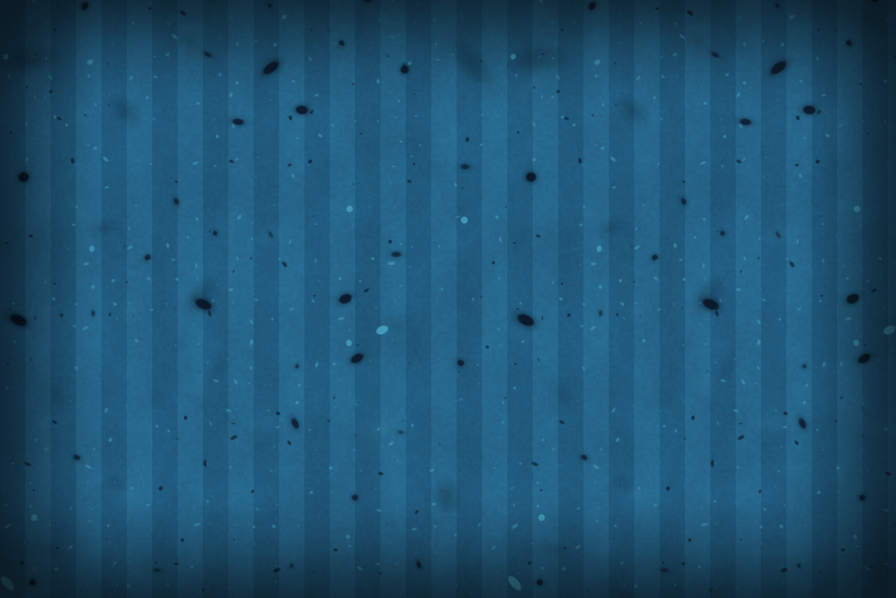
Write a Shadertoy shader that draws this pattern.

```glsl
#define STRIPE_PAIRS 17.66
#define PAPER_TILE 10.0
#define DARK_STRIPE vec3(0.125, 0.355, 0.495)
#define LIGHT_STRIPE vec3(0.150, 0.405, 0.550)
#define INK vec3(0.035, 0.085, 0.150)
#define CYAN vec3(0.290, 0.650, 0.770)
#define MOTTLE 0.17
#define GRAIN 0.07
#define EDGE_SHADE 0.30
#define EDGE_WIDTH 0.19

vec3 hash3(vec2 cell, float seed) {
    vec3 q = fract(vec3(cell.xyx + seed * 17.3) * vec3(0.1031, 0.1030, 0.0973));
    q += dot(q, q.yxz + 33.33);
    return fract((q.xxy + q.yzz) * q.zyx);
}

// Value noise that repeats horizontally after wrap cells
float noise(vec2 p, float wrap, float seed) {
    vec2 c = floor(p), f = fract(p);
    f = f * f * (3.0 - 2.0 * f);
    float x0 = mod(c.x, wrap), x1 = mod(c.x + 1.0, wrap);
    float low = mix(hash3(vec2(x0, c.y), seed).x, hash3(vec2(x1, c.y), seed).x, f.x);
    float high = mix(hash3(vec2(x0, c.y + 1.0), seed).x, hash3(vec2(x1, c.y + 1.0), seed).x, f.x);
    return mix(low, high, f.y);
}

float fbm(vec2 p, float seed) {
    float sum = 0.0, amp = 0.5, scale = 1.0;
    for (int i = 0; i < 5; i++) {
        sum += amp * noise(p * scale, PAPER_TILE * scale, seed + float(i));
        scale *= 2.0;
        amp *= 0.55;
    }
    return sum;
}

// One randomly stretched fleck per occupied cell; radius is in stripe pairs
float flecks(vec2 p, float scale, float density, float radius, float blur, float seed) {
    vec2 q = p * scale, cell = floor(q);
    cell.x = mod(cell.x, PAPER_TILE * scale);
    vec3 place = hash3(cell, seed), form = hash3(cell, seed + 5.0);
    vec2 d = (fract(q) - mix(vec2(0.2), vec2(0.8), place.xy)) / scale;
    float angle = form.x * 3.1416, c = cos(angle), s = sin(angle);
    d = mat2(c, -s, s, c) * d;
    d.x *= mix(0.45, 1.0, form.y);
    float r = radius * mix(0.35, 1.0, form.z * form.z);
    float cover = 1.0 - smoothstep(r - blur, r + blur, length(d));
    return cover * step(place.z, density) * mix(0.5, 1.0, form.z);
}

// Darkness growing toward the rounded border
float vignette(vec2 uv, float aspect) {
    float corner = 0.22;
    vec2 halfSize = 0.5 * vec2(aspect, 1.0);
    vec2 d = abs((uv - 0.5) * vec2(aspect, 1.0)) - halfSize + corner;
    float inside = corner - length(max(d, 0.0)) - min(max(d.x, d.y), 0.0);
    return mix(EDGE_SHADE, 1.0, smoothstep(-0.08, EDGE_WIDTH, inside));
}

void mainImage(out vec4 fragColor, in vec2 fragCoord) {
    vec2 uv = fragCoord / iResolution.xy;
    float pixel = STRIPE_PAIRS / iResolution.x;
    vec2 p = fragCoord * pixel;

    // Vertical stripes, each pair starting dark
    float edge = 0.25 - abs(fract(p.x + 0.25) - 0.5);
    float x = fract(p.x);
    edge = min(abs(x - 0.5), min(x, 1.0 - x)) * (x > 0.5 ? 1.0 : -1.0);
    vec3 color = mix(DARK_STRIPE, LIGHT_STRIPE, smoothstep(-0.7 * pixel, 0.7 * pixel, edge));

    // Mottled, grainy paper
    color *= 1.0 + MOTTLE * (fbm(p, 1.0) - 0.54);
    color *= 1.0 + GRAIN * (noise(p * 18.0, PAPER_TILE * 18.0, 9.0) - 0.5);

    // Broad stains and pale scuffs
    color *= 1.0 - 0.20 * flecks(p, 0.6, 0.40, 0.20, 0.18, 21.0);
    color = mix(color, CYAN, 0.10 * flecks(p + 0.4, 0.6, 0.35, 0.20, 0.17, 27.0));

    // Fine dust, then larger flecks
    float soft = max(0.7 * pixel, 0.016);
    color = mix(color, CYAN, 0.50 * flecks(p, 2.5, 0.45, 0.032, soft, 33.0));
    color = mix(color, INK, 0.65 * flecks(p + 0.17, 2.0, 0.22, 0.038, soft, 41.0));
    color = mix(color, CYAN, 0.85 * flecks(p + 0.31, 0.8, 0.22, 0.085, soft, 53.0));
    color = mix(color, INK, 0.40 * flecks(p, 0.8, 0.40, 0.13, 0.09, 62.0));
    color = mix(color, INK, 0.90 * flecks(p, 0.8, 0.40, 0.095, 1.4 * soft, 62.0));

    color *= vignette(uv, iResolution.x / iResolution.y);
    fragColor = vec4(clamp(color, 0.0, 1.0), 1.0);
}
```
